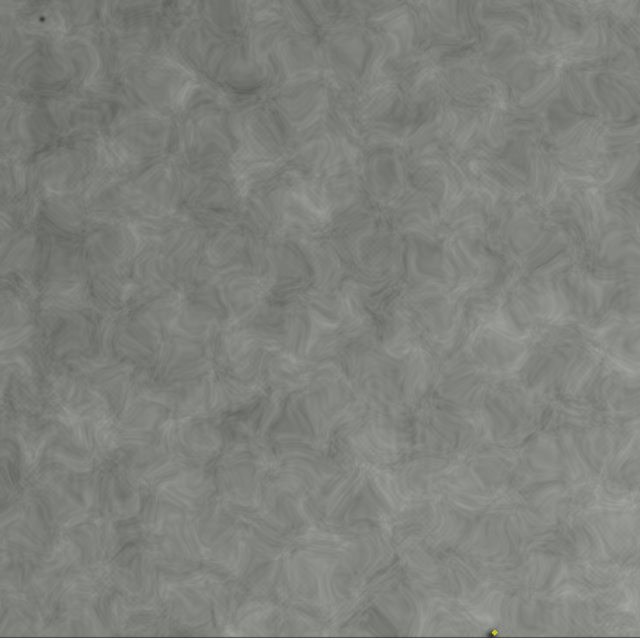
A Shadertoy shader for this texture:

```glsl
#define BASE_GREY vec3(0.498, 0.507, 0.490)
#define SPECK_DARK vec3(0.16, 0.17, 0.15)
#define SPECK_YELLOW vec3(0.78, 0.77, 0.16)
#define RIM_WHITE vec3(1.0)
#define RIM_HEIGHT 0.0030
#define LIGHT_SLOPE vec2(0.058, -0.046)
#define CLOUD_SCALE 8.0
#define CLOUD_CONTRAST 0.054
#define THREAD_SCALE 100.0
#define THREAD_CONTRAST 0.038
#define WEAVE_CONTRAST 0.009
#define BAND_DEPTH 0.018

// Unit gradient at a lattice point, from an integer hash
vec2 latticeGradient(vec2 cell) {
    uvec2 q = uvec2(ivec2(cell)) * uvec2(1597u, 3812u) + 7919u;
    uint h = (q.x ^ (q.y * 2654435u)) * 747796u;
    h = (h ^ (h >> 15)) * 277803u;
    h ^= h >> 13;
    float angle = float(h & 65535u) * 6.28319 / 65536.0;
    return vec2(cos(angle), sin(angle));
}

float gradientNoise(vec2 p) {
    vec2 cell = floor(p), f = p - cell;
    vec2 u = f * f * f * (f * (f * 6.0 - 15.0) + 10.0);
    vec2 e = vec2(1.0, 0.0);
    float a = dot(latticeGradient(cell), f);
    float b = dot(latticeGradient(cell + e.xy), f - e.xy);
    float c = dot(latticeGradient(cell + e.yx), f - e.yx);
    float d = dot(latticeGradient(cell + e.xx), f - e.xx);
    return mix(mix(a, b, u.x), mix(c, d, u.x), u.y);
}

// Wispy mottling from wide patches down to lint
float clouds(vec2 p) {
    p += 0.35 * vec2(gradientNoise(p * 2.0 + 31.0), gradientNoise(p * 2.0 + 57.0));
    float sum = 0.0, weight = 1.0;
    for (int i = 0; i < 5; i++) {
        sum += weight * gradientNoise(p);
        p = mat2(1.6, 1.2, -1.2, 1.6) * p + 17.3;
        weight *= 0.88;
    }
    return sum + 0.22 * sum * abs(sum);
}

// Short upright threads in patches, with fainter level ones between
float threads(vec2 uv) {
    float patches = gradientNoise(uv * 7.0 + 41.0);
    float upright = gradientNoise(uv * THREAD_SCALE * vec2(1.0, 0.3) + 5.0);
    float level = gradientNoise(uv * THREAD_SCALE * vec2(0.35, 1.0) + 63.0);
    return upright * smoothstep(-0.2, 0.4, patches)
         + level * 0.5 * smoothstep(-0.1, 0.4, -patches);
}

// Fine diamond weave, fading in and out
float weave(vec2 uv) {
    vec2 wave = sin(6.28319 * 92.0 * uv);
    return wave.x * wave.y * smoothstep(-0.2, 0.4, gradientNoise(uv * 9.0 + 88.0));
}

float softSpot(vec2 offset, float radius) {
    return exp(-dot(offset, offset) / (radius * radius));
}

void mainImage(out vec4 fragColor, in vec2 fragCoord) {
    vec2 uv = fragCoord / iResolution.xy;
    float aa = 0.5 / iResolution.y;

    // Mottled cloth under slanting light
    float tone = dot(uv - 0.5, LIGHT_SLOPE);
    tone += CLOUD_CONTRAST * clouds(uv * CLOUD_SCALE + 3.7);
    tone += THREAD_CONTRAST * threads(uv);
    tone += WEAVE_CONTRAST * weave(uv);

    // Dim upright band near the left side
    float band = exp(-pow((uv.x - 0.062) / 0.014, 2.0));
    tone -= BAND_DEPTH * band * smoothstep(0.0, 0.5, uv.y);
    vec3 color = BASE_GREY + tone;

    // Small specks
    color = mix(color, SPECK_DARK, 0.85 * softSpot(uv - vec2(0.066, 0.970), 0.0045));
    color = mix(color, SPECK_DARK, 0.85 * softSpot(uv - vec2(0.768, 0.007), 0.008));
    vec2 diamond = abs(uv - vec2(0.773, 0.0115));
    float yellow = 1.0 - smoothstep(-aa, aa, diamond.x + diamond.y - 0.005);
    color = mix(color, SPECK_YELLOW, yellow);

    // Dark hem above a thin white rim along the bottom
    float hem = 1.0 - smoothstep(RIM_HEIGHT, RIM_HEIGHT + 0.003, uv.y);
    color = mix(color, SPECK_DARK, 0.75 * hem);
    color = mix(color, RIM_WHITE, 1.0 - smoothstep(RIM_HEIGHT - aa, RIM_HEIGHT + aa, uv.y));

    fragColor = vec4(color, 1.0);
}
```
